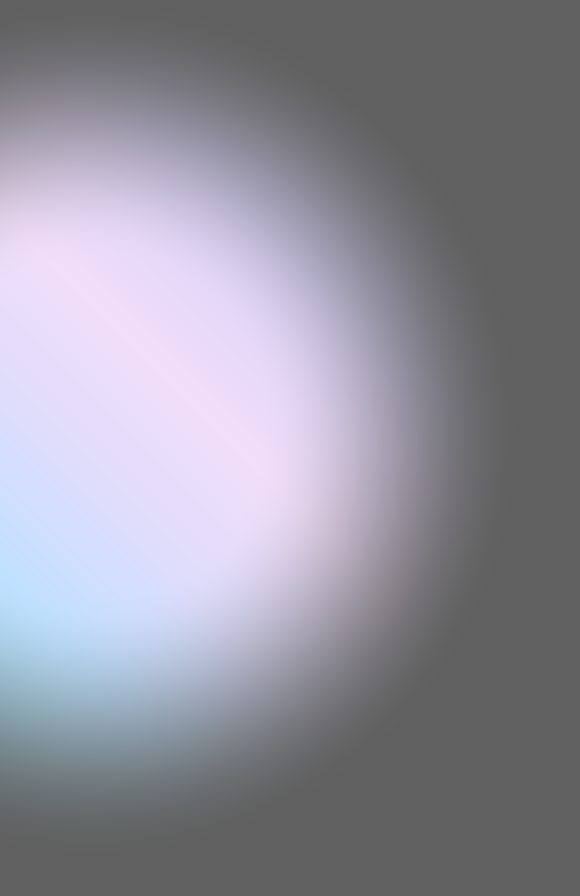
Give the GLSL for this background, as a Shadertoy shader.

```glsl
const vec3 BACKDROP = vec3(0.377);
const vec2 GLOW_CENTER = vec2(0.104, 0.522); // in canvas heights
const float GLOW_INNER = 0.19;
const float GLOW_OUTER = 0.48;

const int STOP_COUNT = 6;
const float STOP_AT[STOP_COUNT] = float[](-0.08, 0.06, 0.235, 0.455, 0.65, 0.83);
const vec3 STOP_COLOR[STOP_COUNT] = vec3[](
    vec3(0.83, 0.81, 0.96),  // violet
    vec3(0.89, 0.84, 0.97),  // lavender
    vec3(0.945, 0.87, 0.977), // pink
    vec3(0.865, 0.867, 0.988), // periwinkle
    vec3(0.745, 0.88, 1.0),  // sky
    vec3(0.66, 0.88, 0.96)   // pale cyan
);

// Blends the colour stops along one axis.
vec3 diagonalGradient(float t) {
    vec3 color = STOP_COLOR[0];
    for (int i = 1; i < STOP_COUNT; i++) {
        float blend = clamp((t - STOP_AT[i - 1]) / (STOP_AT[i] - STOP_AT[i - 1]), 0.0, 1.0);
        color = mix(color, STOP_COLOR[i], blend);
    }
    return color;
}

void mainImage(out vec4 fragColor, in vec2 fragCoord) {
    vec2 p = fragCoord / iResolution.y;

    // Soft disc
    float glow = 1.0 - smoothstep(GLOW_INNER, GLOW_OUTER, distance(p, GLOW_CENTER));

    // Tint runs from the upper right to the lower left
    vec3 tint = diagonalGradient(1.0 - p.x - p.y);

    fragColor = vec4(mix(BACKDROP, tint, glow), 1.0);
}
```
